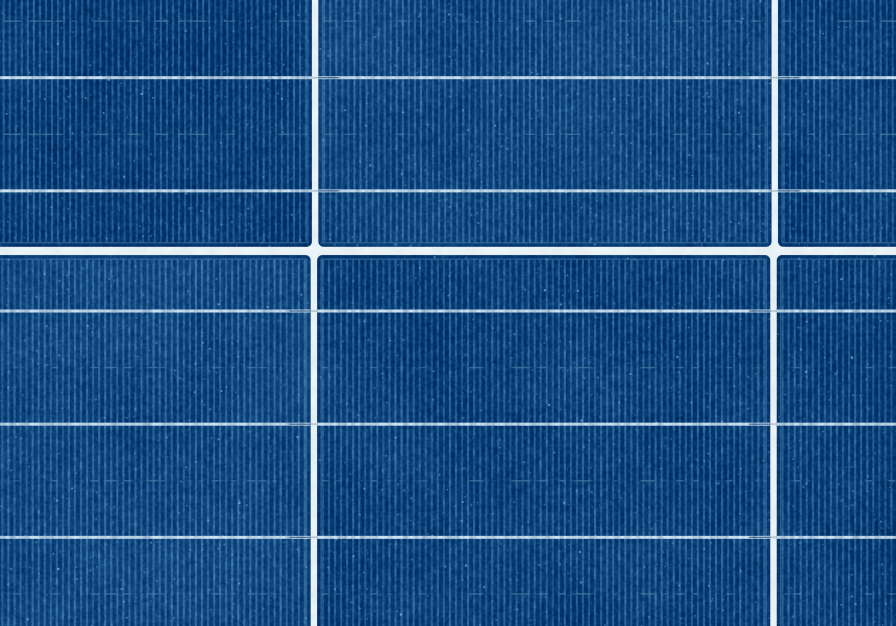
Write a WebGL 1 fragment shader that draws this texture.

```glsl
precision highp float;
uniform vec2 u_resolution;

float hash(vec2 p) {
  return fract(sin(dot(p, vec2(127.1, 311.7))) * 43758.5);
}

vec2 gradient(vec2 p) {
  float a = 6.2832 * hash(p);
  return vec2(cos(a), sin(a));
}

float gradientNoise(vec2 p) {
  vec2 i = floor(p), f = fract(p);
  vec2 u = f * f * f * (f * (f * 6.0 - 15.0) + 10.0);
  vec2 e = vec2(1.0, 0.0);
  float low = mix(dot(gradient(i), f), dot(gradient(i + e), f - e), u.x);
  float high = mix(dot(gradient(i + e.yx), f - e.yx), dot(gradient(i + 1.0), f - 1.0), u.x);
  return mix(low, high, u.y);
}

float roundedBox(vec2 p, vec2 halfSize, float radius) {
  vec2 q = abs(p) - halfSize + radius;
  return length(max(q, 0.0)) + min(max(q.x, q.y), 0.0) - radius;
}

// Soft stripe: distance from its centre, half width, edge softness
float stripe(float d, float halfWidth, float soft) {
  return 1.0 - smoothstep(halfWidth - soft, halfWidth + soft, abs(d));
}

// Pale dust, one jittered dot in some squares of a grid
float dust(vec2 p, float count, float density, float soft) {
  vec2 g = p * count, id = floor(g);
  vec2 center = 0.25 + 0.5 * vec2(hash(id + 3.1), hash(id + 7.7));
  float radius = 0.0005 + 0.0008 * hash(id + 11.3);
  float d = length(fract(g) - center) / count;
  return step(hash(id), density) * stripe(d, radius, soft) * hash(id + 19.0);
}

void main() {
  vec2 p = gl_FragCoord.xy / u_resolution.x;
  float soft = 0.7 / u_resolution.x;
  float pitch = 0.513;

  // Square cells; the upper row sits slightly to the right
  vec2 q = p - vec2(0.3503, 0.4186);
  float upper = step(0.0, q.y);
  q.x -= 0.0014 * upper;
  vec2 id = floor(q / pitch);
  vec2 c = q - (id + 0.5) * pitch;
  float cellDist = roundedBox(c, 0.5 * pitch - vec2(0.0036, 0.0046), 0.006);
  float inside = 1.0 - smoothstep(-soft, soft, cellDist);
  float printed = 1.0 - smoothstep(-soft, soft, cellDist + 0.005);

  // Mottled silicon, each cell with its own tone
  float tone = 0.035 * (hash(id + 5.0) - 0.5);
  tone += 0.035 * gradientNoise(p * 7.0) + 0.025 * gradientNoise(p * 24.0);
  tone += 0.05 * gradientNoise(p * 110.0) + 0.07 * gradientNoise(p * 260.0);
  vec3 silicon = vec3(0.02, 0.225, 0.445) + tone * vec3(0.8, 1.0, 1.0);

  // Fine vertical fingers with uneven brightness
  float fingerPitch = pitch / 76.0;
  float fingerX = (fract(c.x / fingerPitch) - 0.5) * fingerPitch;
  float fingerId = floor(c.x / fingerPitch);
  float wear = 0.72 + 0.2 * (hash(vec2(fingerId, id.y)) - 0.5);
  wear += 0.45 * gradientNoise(vec2(fingerId * 3.7, p.y * 120.0));
  float finger = stripe(fingerX, 0.0012, soft) * printed;
  vec3 color = mix(silicon, vec3(0.20, 0.43, 0.63) + tone, finger * clamp(wear, 0.0, 1.0));

  // Faint dashed seams halfway between busbars
  float barPitch = 0.1263;
  float seamY = c.y - barPitch * clamp(floor(c.y / barPitch + 0.5), -1.0, 1.0);
  float dashes = smoothstep(-0.15, 0.25, gradientNoise(vec2(p.x * 95.0, id.y * 9.0 + 0.4)));
  color = mix(color, vec3(0.29, 0.48, 0.64), stripe(seamY, 0.0008, soft) * dashes * printed * 0.75);

  // Thin printed outline inside every cell
  float outline = stripe(cellDist + 0.0045, 0.0007, soft);
  color = mix(color, vec3(0.29, 0.50, 0.66), outline * 0.6);

  // Specks of dust
  float specks = dust(p, 55.0, 0.3, soft) + 0.6 * dust(p + 0.37, 120.0, 0.25, soft);
  color = mix(color, vec3(0.55, 0.72, 0.85), min(specks, 1.0) * 0.75);

  // White backing in the gaps between cells
  vec3 backing = vec3(0.91, 0.945, 0.96) + 0.03 * gradientNoise(p * 70.0);
  color = mix(backing, color, inside);

  // Four busbars per cell, split near one end and grey across the gap
  float barY = c.y - barPitch * (clamp(floor(c.y / barPitch), -2.0, 1.0) + 0.5);
  float bar = stripe(barY, 0.0017, soft);
  float beads = 0.88 + 0.3 * gradientNoise(vec2(p.x * 190.0, id.y + 0.5));
  color = mix(color, vec3(0.80, 0.88, 0.94), bar * inside * clamp(beads, 0.0, 1.0));
  float endDist = 0.5 * pitch + mix(-c.x, c.x, upper);
  float split = 1.0 - smoothstep(0.026, 0.029, endDist);
  color = mix(color, vec3(0.16, 0.32, 0.48), stripe(barY, 0.0007, soft) * split * inside * 0.8);
  float stub = stripe(barY, 0.0011, soft) * (1.0 - inside);
  color = mix(color, vec3(0.50, 0.60, 0.70), stub * 0.45);

  gl_FragColor = vec4(clamp(color, 0.0, 1.0), 1.0);
}
```
